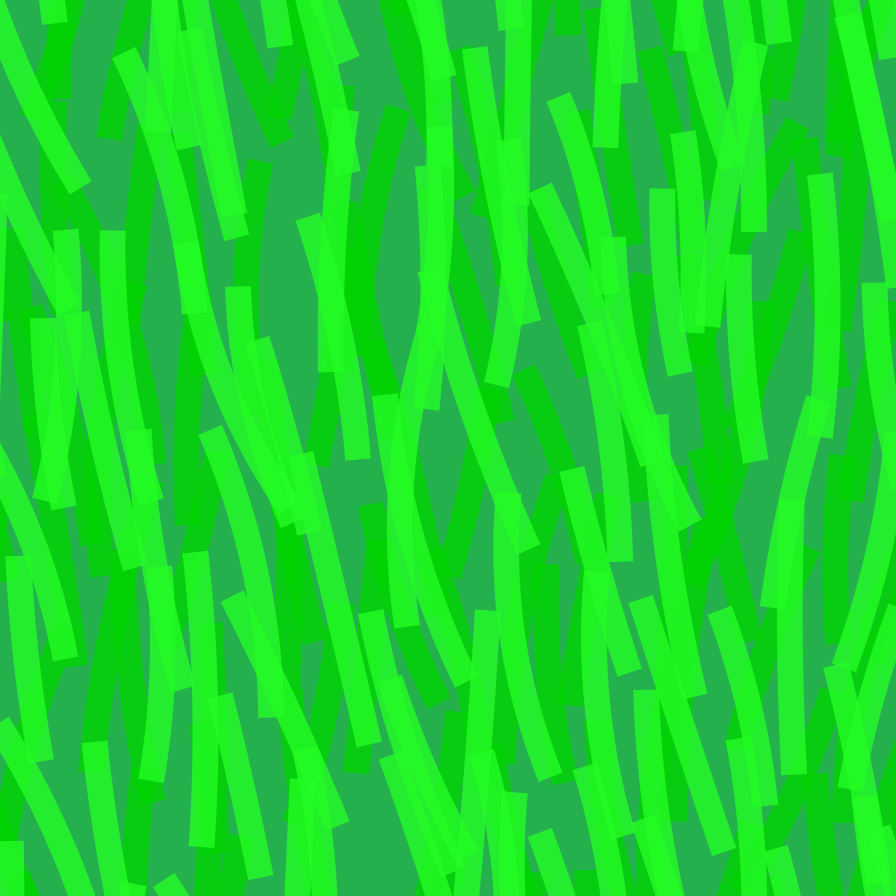
Give the GLSL for this pattern, as a WebGL 2 fragment shader.

```glsl
#version 300 es
precision highp float;
// Translucent, slightly bent grass strokes in two layers on a flat green ground.

uniform vec2 u_resolution;
out vec4 fragColor;

// Integer hash (PCG style): three random values from 0 to 1
vec3 hash3(ivec3 cell) {
    uvec3 v = uvec3(cell + 64) * 1664525u + 1013904223u;
    v.x += v.y * v.z; v.y += v.z * v.x; v.z += v.x * v.y;
    v ^= v >> 16u;
    v.x += v.y * v.z; v.y += v.z * v.x; v.z += v.x * v.y;
    return vec3(v >> 8u) / 16777216.0;
}

// Signed distance to a bent, square-ended stroke centred on the origin
float strokeDistance(vec2 p, float lean, float bend, float halfLength) {
    vec2 axis = normalize(vec2(lean, 1.0));
    vec2 q = vec2(p.x * axis.y - p.y * axis.x, dot(p, axis));
    float slope = 2.0 * bend * q.y;
    float side = q.x - bend * (q.y * q.y - halfLength * halfLength / 3.0);
    float stretch = 1.0 + slope * slope;
    float along = q.y + slope * side / stretch;
    return max(abs(side) / sqrt(stretch) - 0.0144, abs(along) - halfLength);
}

// Share of the ground still showing through one layer of strokes
float bareGround(vec2 p, int layer, vec2 leanRange, vec2 lengthRange) {
    const vec2 grid = vec2(10.0, 7.0);
    ivec2 home = ivec2(floor(p * grid));
    float bare = 1.0;
    for (int j = -2; j <= 2; j++) {
        for (int i = -2; i <= 2; i++) {
            ivec2 cell = home + ivec2(i, j);
            vec3 place = hash3(ivec3(cell, layer));
            vec3 shape = hash3(ivec3(cell, layer + 7));
            vec2 centre = (vec2(cell) + vec2(0.1 + 0.8 * place.x, place.y)) / grid;

            // Strokes near the right side lean the other way
            float lean = mix(leanRange.x, leanRange.y, shape.x)
                       + 0.22 * smoothstep(0.6, 1.0, centre.x);
            float bend = 1.5 * (shape.y - 0.5);
            float halfLength = mix(lengthRange.x, lengthRange.y, shape.z);

            float d = strokeDistance(p - centre, lean, bend, halfLength);
            float cover = clamp(0.5 - d * u_resolution.y, 0.0, 1.0);
            bare *= 1.0 - 0.78 * cover;
        }
    }
    return bare;
}

void main() {
    vec2 p = gl_FragCoord.xy / u_resolution;
    vec3 ground = vec3(0.14, 0.69, 0.30);
    vec3 deepGreen = vec3(0.0, 0.83, 0.0);
    vec3 brightGreen = vec3(0.14, 0.99, 0.145);

    // Deep strokes behind, bright strokes in front
    vec3 color = mix(deepGreen, ground, bareGround(p, 1, vec2(-0.38, 0.3), vec2(0.1, 0.17)));
    color = mix(brightGreen, color, bareGround(p, 2, vec2(-0.48, 0.08), vec2(0.1, 0.17)));
    fragColor = vec4(color, 1.0);
}
```
